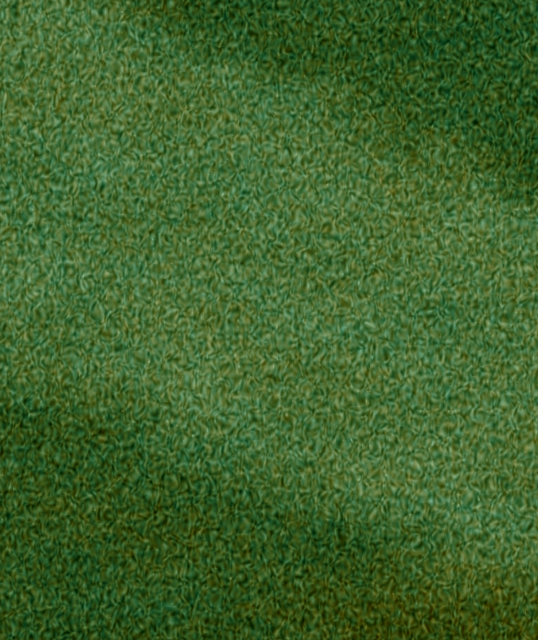
Reproduce this texture procedurally as a Shadertoy shader.

```glsl
// Mown lawn: a pale diagonal stripe between darker ones, covered in fine blade grain.

vec2 gradientAt(vec2 cell) {
    vec3 p = fract(cell.xyx * vec3(0.1031, 0.1030, 0.0973));
    p += dot(p, p.yzx + 33.33);
    float angle = 6.2832 * fract((p.x + p.y) * p.z);
    return vec2(cos(angle), sin(angle));
}

// Gradient noise, roughly -0.7 to 0.7
float noise(vec2 p) {
    vec2 i = floor(p), f = p - i;
    vec2 w = f * f * f * (f * (f * 6.0 - 15.0) + 10.0);
    vec2 e = vec2(0.0, 1.0);
    float low = mix(dot(gradientAt(i), f),
                    dot(gradientAt(i + e.yx), f - e.yx), w.x);
    float high = mix(dot(gradientAt(i + e), f - e),
                     dot(gradientAt(i + e.yy), f - e.yy), w.x);
    return mix(low, high, w.y);
}

float fbm(vec2 p) {
    float sum = 0.0, amp = 1.0;
    for (int k = 0; k < 4; k++) {
        sum += amp * noise(p);
        p = mat2(1.6, 1.2, -1.2, 1.6) * p + 17.3;
        amp *= 0.55;
    }
    return sum;
}

// Short blades, leaning by a slowly changing amount
float blades(vec2 p) {
    vec2 lean = vec2(noise(p * 45.0 + 5.0), noise(p * 45.0 + 61.0));
    p += 0.007 * lean;
    float fine = noise(p * vec2(185.0, 118.0) + 11.0);
    float slanted = noise(mat2(0.85, 0.5, -0.5, 0.85) * p * vec2(150.0, 125.0) + 83.0);
    float tufts = noise(p * vec2(72.0, 60.0) + 37.0);
    return 0.5 * fine + 0.45 * slanted + 0.26 * tufts;
}

vec3 grassColor(float tone) {
    vec3 shade = vec3(0.08, 0.19, 0.01);
    vec3 green = vec3(0.21, 0.36, 0.13);
    vec3 pale = vec3(0.44, 0.58, 0.38);
    return tone < 0.44 ? mix(shade, green, max(tone, -0.2) / 0.44)
                       : mix(green, pale, (tone - 0.44) / 0.56);
}

void mainImage(out vec4 fragColor, in vec2 fragCoord) {
    vec2 p = fragCoord / iResolution.y;

    // Stripe with ragged soft borders
    float ragged = 0.045 * fbm(p * vec2(7.0, 11.0) + 3.0);
    float top = 1.08 - 0.46 * p.x - p.y + ragged;
    float bottom = p.y - 0.42 + 0.41 * p.x + ragged;
    float stripe = smoothstep(-0.05, 0.06, top) * smoothstep(-0.09, 0.09, bottom);

    // Broad worn patches, wider than tall
    float patches = fbm(p * vec2(5.0, 10.0) + 29.0);
    float grain = blades(p);
    float tone = mix(0.32, 0.64, stripe) + 0.11 * patches + grain;
    tone -= 0.08 * smoothstep(0.1, 0.0, p.y);

    // Sparse glints on blade tips
    float glint = smoothstep(0.36, 0.6, noise(p * vec2(165.0, 130.0) + 211.0));
    tone += 0.25 * glint;
    vec3 color = grassColor(tone);

    // Straw and bluish blades, browner towards the bottom right
    float warmth = 0.1 * noise(p * vec2(115.0, 85.0) + 131.0)
                 + 0.05 * noise(p * vec2(38.0, 30.0) + 151.0)
                 + 0.035 * fbm(p * vec2(4.0, 9.0) + 71.0);
    warmth += 0.045 * smoothstep(0.22, 0.0, p.y) * smoothstep(0.2, 0.8, p.x);
    warmth -= 0.02 * smoothstep(0.0, -0.15, top);
    color += warmth * vec3(1.0, -0.1, -0.7);

    fragColor = vec4(clamp(color, 0.0, 1.0), 1.0);
}
```
